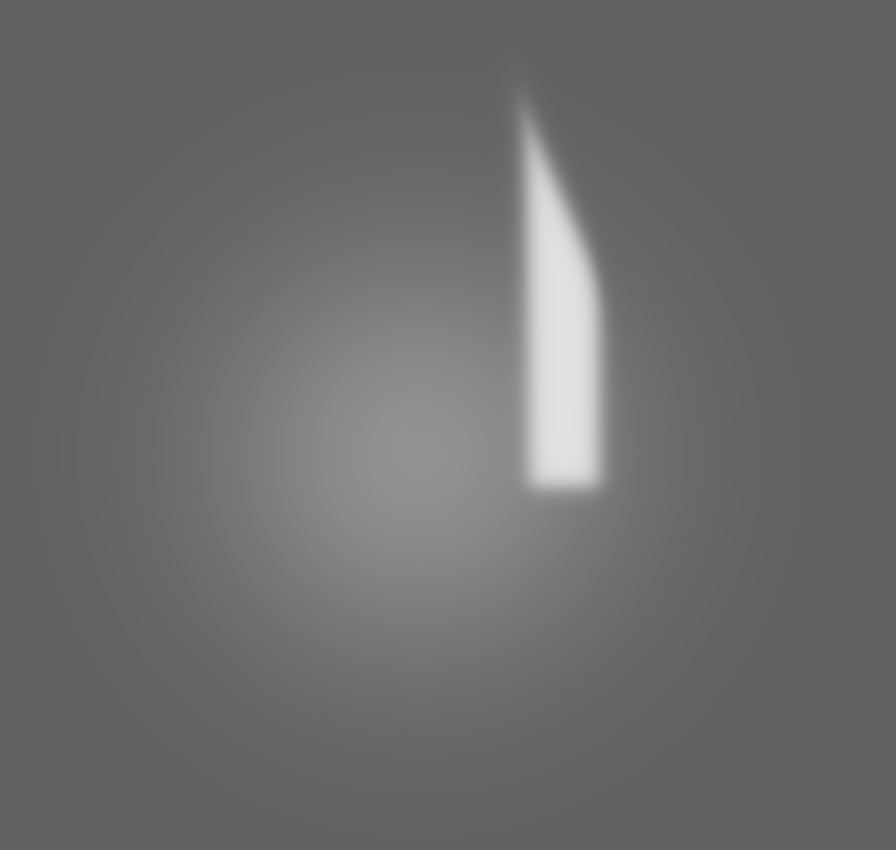
Give the GLSL for this background, as a Shadertoy shader.

```glsl
// Draws a soft round glow on grey with a blurred, slant-topped pale bar.

// Blurred half-plane: 1 inside (positive distance), 0 outside.
float softEdge(float dist) {
    return 1.0 / (1.0 + exp(-1.7 * dist / 0.0115));
}

// Bar with four blurred sides: left, right, bottom and slanted top.
float softBar(vec2 p) {
    float left = softEdge(p.x - 0.096 + 0.011 * (p.y + 0.073));
    float right = softEdge(0.178 - p.x);
    float bottom = softEdge(p.y + 0.073);
    vec2 slantNormal = normalize(vec2(0.185, 0.083));
    float slant = softEdge(dot(vec2(0.178, 0.171) - p, slantNormal));
    return left * right * bottom * slant;
}

void mainImage(out vec4 fragColor, in vec2 fragCoord) {
    // Centred coordinates, one unit per canvas height
    vec2 p = (fragCoord - 0.5 * iResolution.xy) / iResolution.y;

    // Background with a Gaussian glow
    vec2 toGlow = (p - vec2(-0.034, -0.034)) / 0.178;
    float shade = 0.375 + 0.195 * exp(-0.5 * dot(toGlow, toGlow));

    // Pale bar on top
    shade = mix(shade, 0.885, softBar(p));

    fragColor = vec4(vec3(shade), 1.0);
}
```
